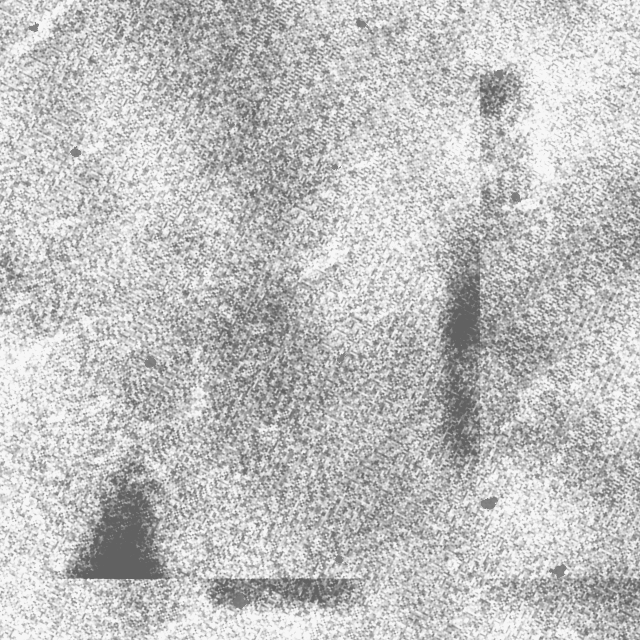
Reproduce this texture procedurally as a WebGL 1 fragment shader.

```glsl
precision highp float;
// Worn grey concrete: fine speckle, cloudy stains, straight seams, pits and pale scrapes.
uniform vec2 u_resolution;

#define DARK 0.38
#define LIGHT 0.97
#define PIT_TONE 0.47
#define BASE_LEVEL 0.65
#define GRAIN_CELLS 350.0
#define GRAIN_AMOUNT 0.95
#define CLOUD_AMOUNT 0.85
#define SEAM_X 0.75
#define SEAM_Y 0.096
#define PIT_GRID 6.0
#define PIT_SHARE 0.4
#define EDGE 0.0012

float hash(vec2 p) {
  return fract(sin(dot(p, vec2(127.1, 311.7))) * 43758.5453);
}

float noise(vec2 p) {
  vec2 i = floor(p);
  vec2 f = fract(p);
  f = f * f * (3.0 - 2.0 * f);
  float low = mix(hash(i), hash(i + vec2(1.0, 0.0)), f.x);
  float high = mix(hash(i + vec2(0.0, 1.0)), hash(i + 1.0), f.x);
  return mix(low, high, f.y);
}

mat2 turn(float a) {
  return mat2(cos(a), sin(a), -sin(a), cos(a));
}

float fbm(vec2 p) {
  float sum = 0.0;
  float weight = 0.5;
  for (int i = 0; i < 5; i++) {
    sum += weight * noise(p);
    p = turn(0.6) * p * 2.1 + 17.3;
    weight *= 0.55;
  }
  return sum / 1.055;
}

// 1 between a and b, with a separate softness at each end
float band(float x, float a, float b, float softA, float softB) {
  return smoothstep(a - softA, a + softA, x) * (1.0 - smoothstep(b - softB, b + softB, x));
}

// Dark damp areas that stop sharply at the two seams
float seamStain(vec2 p) {
  float patches = smoothstep(0.32, 0.62, fbm(p * 13.0 + 4.0));
  float leftSide = band(p.x, 0.70, SEAM_X, 0.025, EDGE) * band(p.y, 0.27, 0.62, 0.03, 0.08);
  float rightSide = band(p.x, SEAM_X, 0.81, EDGE, 0.04) * band(p.y, 0.67, 0.90, 0.08, 0.04);
  float lowBand = band(p.x, 0.33, 0.57, 0.02, 0.03) * band(p.y, 0.05, SEAM_Y, 0.02, EDGE);
  float corner = band(p.x, SEAM_X, 1.0, EDGE, 0.1) * band(p.y, 0.05, SEAM_Y, 0.03, EDGE);
  float core = leftSide * band(p.y, 0.46, 0.51, 0.03, 0.03);
  float stain = 0.45 * leftSide + 0.4 * rightSide + 0.48 * lowBand + 0.2 * corner;
  return stain * (0.25 + 0.75 * patches) + 0.3 * core * patches;
}

// Tapered stain standing on the horizontal seam
float wedgeStain(vec2 p) {
  float h = clamp((p.y - SEAM_Y) / 0.21, 0.0, 1.0);
  float center = mix(0.18, 0.215, h);
  float reach = mix(0.125, 0.035, sqrt(h));
  float body = 1.0 - smoothstep(0.15, 1.0, abs(p.x - center) / reach);
  float ragged = 0.6 + 0.8 * fbm(p * 22.0);
  return body * (1.0 - h) * ragged * smoothstep(SEAM_Y - EDGE, SEAM_Y + EDGE, p.y);
}

// Small ragged pits, at most one in each cell of a loose grid
float pits(vec2 p) {
  vec2 cell = floor(p * PIT_GRID);
  float ragged = (fbm(p * 85.0) - 0.5) * 0.026;
  float mask = 0.0;
  for (int y = -1; y <= 1; y++) {
    for (int x = -1; x <= 1; x++) {
      vec2 id = cell + vec2(float(x), float(y));
      vec2 jitter = vec2(hash(id + 3.1), hash(id + 8.7));
      vec2 offset = p - (id + 0.15 + 0.7 * jitter) / PIT_GRID;
      float radius = mix(0.005, 0.009, hash(id + 21.0));
      float d = length(offset * vec2(0.9, 1.1)) + ragged - radius;
      float present = step(hash(id + 5.5), PIT_SHARE);
      mask = max(mask, present * (1.0 - smoothstep(-EDGE, EDGE, d)));
    }
  }
  return mask;
}

// Short pale scrapes and chips in bent, slanted strokes
float scrapes(vec2 p) {
  vec2 bent = p + 0.03 * vec2(noise(p * 14.0), noise(p * 14.0 + 40.0));
  float stroke = noise(turn(-0.5) * bent * vec2(26.0, 42.0));
  float chip = noise(p * 75.0 + 9.0);
  float area = smoothstep(0.48, 0.65, noise(p * 7.0 + 31.0));
  return area * smoothstep(0.78, 0.95, stroke + 0.25 * (chip - 0.5));
}

void main() {
  vec2 p = gl_FragCoord.xy / u_resolution;

  // Speckle, turned so that its lattice does not line up with the canvas
  vec2 g = turn(0.47) * p * GRAIN_CELLS;
  float grain = 0.72 * noise(g) + 0.28 * noise(turn(0.9) * g * 0.5 + 60.0) - 0.5;

  // Broad clouds and a paler left side
  float clouds = fbm(p * 5.0 + 2.0) - 0.5;
  float pale = 0.09 * exp(-12.0 * dot(p - vec2(0.1, 0.6), p - vec2(0.1, 0.6)));

  float level = BASE_LEVEL + GRAIN_AMOUNT * grain + CLOUD_AMOUNT * clouds + pale;
  level -= seamStain(p) + wedgeStain(p);
  level += 0.22 * scrapes(p);

  float tone = mix(DARK, LIGHT, smoothstep(0.0, 1.0, level));
  tone = mix(tone, PIT_TONE, 0.9 * pits(p));
  gl_FragColor = vec4(vec3(tone), 1.0);
}
```
